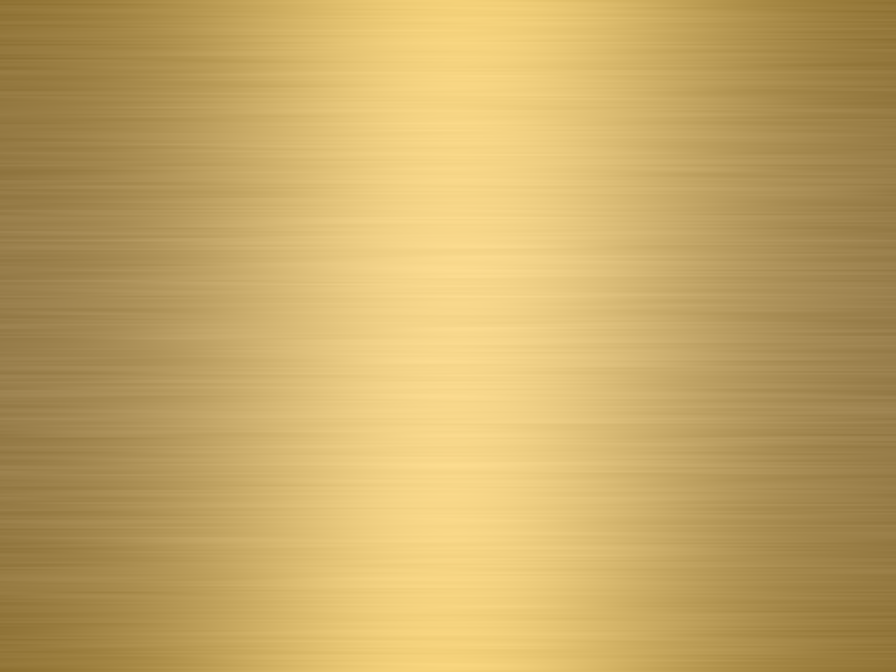
Give the GLSL for this texture, as a WebGL 1 fragment shader.

```glsl
precision highp float;
// Brushed gold sheet: a broad vertical sheen falls off to both sides,
// corners deepen to bronze, and several octaves of row noise with random
// phase lay fine horizontal brush marks over the metal.
uniform vec2 u_resolution;

#define SHEEN_CENTER 0.507
#define SHEEN_WIDTH 0.32
#define SHEEN_POWER 1.9
#define SHEEN_TILT 0.022
#define EDGE_LEVEL 0.545
#define PEAK_LEVEL 0.967
#define CORNER_SHADE 0.03
#define BRUSH_AMOUNT 0.088
#define BRUSH_ROWS 48.0
#define BRUSH_COLUMNS 2.6

float hash(vec2 p) {
  vec3 q = fract(vec3(p.xyx) * 0.1031);
  q += dot(q, q.yzx + 33.33);
  return fract((q.x + q.y) * q.z);
}

// Noise along one row, shifted by a phase of its own.
float rowNoise(float x, float row) {
  x += 37.0 * hash(vec2(row, 7.0));
  float cell = floor(x);
  float f = fract(x);
  f = f * f * (3.0 - 2.0 * f);
  return mix(hash(vec2(cell, row)), hash(vec2(cell + 1.0, row)), f);
}

float streak(vec2 p) {
  float row = floor(p.y);
  float f = fract(p.y);
  f = f * f * (3.0 - 2.0 * f);
  return mix(rowNoise(p.x, row), rowNoise(p.x, row + 1.0), f);
}

// Centred sum of streaks, weighted toward the finest rows.
float brushMarks(vec2 uv) {
  float sum = 0.0;
  vec2 scale = vec2(BRUSH_COLUMNS, BRUSH_ROWS);
  float weight = 0.11;
  for (int i = 0; i < 4; i++) {
    vec2 offset = vec2(17.3, 413.0) * float(i) + vec2(0.0, 0.5);
    sum += weight * (streak(uv * scale + offset) - 0.5);
    scale *= vec2(1.4, 2.0);
    weight *= 1.55;
  }
  return sum;
}

// Gold ramp from bronze shadow to pale highlight, indexed by its red level.
vec3 goldRamp(float level) {
  return vec3(0.61, 0.50, 0.28) + (level - 0.61) * vec3(1.0, 0.94, 0.676);
}

void main() {
  vec2 uv = gl_FragCoord.xy / u_resolution;
  float fromMiddle = abs(uv.y - 0.5) * 2.0;

  // Vertical sheen
  float center = SHEEN_CENTER + SHEEN_TILT * (uv.y - 0.5);
  float offset = abs(uv.x - center) / SHEEN_WIDTH;
  float sheen = exp(-pow(offset + 0.0001, SHEEN_POWER));
  float level = mix(EDGE_LEVEL, PEAK_LEVEL, sheen);

  // Darker, warmer top and bottom
  float rim = fromMiddle * fromMiddle;
  level += CORNER_SHADE * (0.35 - rim) * (1.0 - 0.55 * sheen);
  vec3 color = goldRamp(level);
  color.b += 0.024 - 0.065 * rim;
  color.g += 0.006 - 0.012 * rim;

  // Brush marks, softer inside the highlight
  float marks = brushMarks(uv) * BRUSH_AMOUNT;
  color += marks * mix(1.15, 0.72, sheen) * vec3(1.0, 1.0, 1.1);

  gl_FragColor = vec4(clamp(color, 0.0, 1.0), 1.0);
}
```
